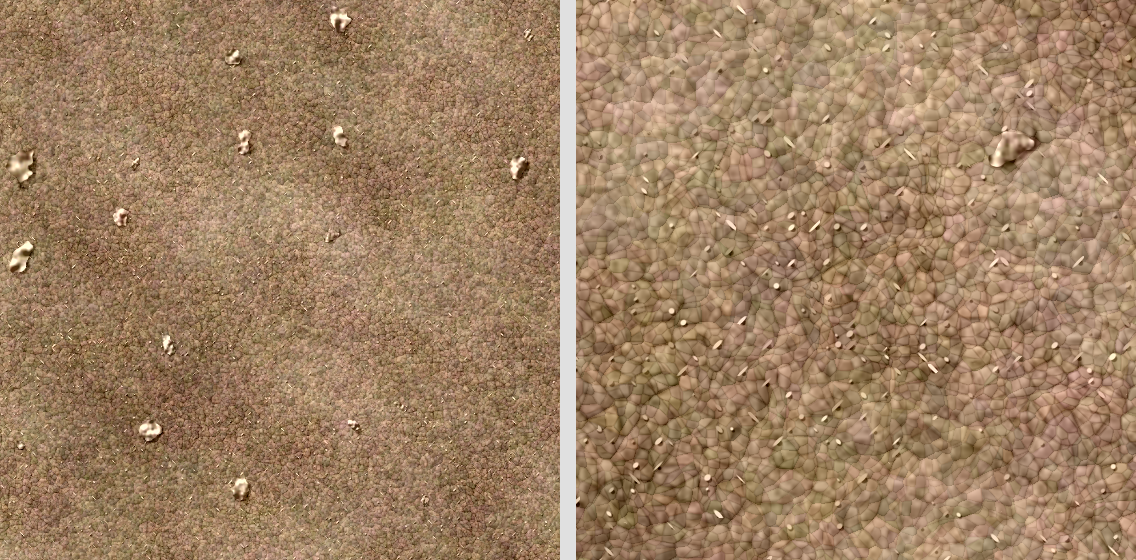
Left, the full canvas; right, a detail of the centre.
This texture is drawn by a WebGL 2 fragment shader. Its source:

```glsl
#version 300 es
precision highp float;
// Dry crumbly soil with hairline cracks, bright grit and a few pale stones.
uniform vec2 u_resolution;
out vec4 fragColor;

const vec3 SOIL = vec3(0.652, 0.532, 0.412);
const vec2 LIGHT = vec2(-0.6, 0.8);      // direction towards the light
const float CRUMB_DENSITY = 76.0;        // cells across the canvas
const float FINE_DENSITY = 160.0;
const float GRAIN_DENSITY = 300.0;
const float GRIT_DENSITY = 140.0;
const float GRIT_SHARE = 0.11;
const float STONE_DENSITY = 6.0;
const float STONE_SHARE = 0.5;
const float PATCH_CONTRAST = 0.25;
const float GRAIN_CONTRAST = 0.23;
const float CRUMB_RELIEF = 0.08;
const float CRACK_DEPTH = 0.09;

struct Crumb { float gap; vec2 offset; vec3 id; };

// Integer hash: three values in 0..1 per cell
vec3 hash3(vec2 cell, int salt) {
    uvec3 v = uvec3(ivec3(ivec2(floor(cell)), salt)) * 1664525u + 1013904223u;
    v.x += v.y * v.z; v.y += v.z * v.x; v.z += v.x * v.y;
    v ^= v >> 16u;
    v.x += v.y * v.z; v.y += v.z * v.x; v.z += v.x * v.y;
    return vec3(v >> 8u) / exp2(24.0);
}

// Smooth noise, three channels centred on zero
vec3 noise3(vec2 p, int salt) {
    vec2 i = floor(p), f = smoothstep(0.0, 1.0, fract(p));
    vec3 bottom = mix(hash3(i, salt), hash3(i + vec2(1, 0), salt), f.x);
    vec3 top = mix(hash3(i + vec2(0, 1), salt), hash3(i + vec2(1, 1), salt), f.x);
    return mix(bottom, top, f.y) - 0.5;
}

vec3 fbm3(vec2 p, int salt) {
    vec3 sum = vec3(0.0);
    float gain = 0.55;
    for (int i = 0; i < 4; i++) {
        sum += gain * noise3(p, salt + i);
        p = mat2(1.6, 1.2, -1.2, 1.6) * p + 7.3;
        gain *= 0.55;
    }
    return sum;
}

// Nearest crumb and the gap to its neighbour
Crumb crumbAt(vec2 p, int salt) {
    Crumb c = Crumb(0.0, vec2(0.0), vec3(0.0));
    vec2 nearest = vec2(9.0), home = vec2(0.0);
    for (int k = 0; k < 9; k++) {
        vec2 cell = floor(p) + vec2(k % 3 - 1, k / 3 - 1);
        vec2 offset = p - cell - hash3(cell, salt).xy;
        float d = length(offset);
        if (d < nearest.x) {
            nearest = vec2(d, nearest.x);
            c.offset = offset;
            home = cell;
        } else nearest.y = min(nearest.y, d);
    }
    c.gap = nearest.y - nearest.x;
    c.id = hash3(home, salt + 1);
    return c;
}

float crumbTone(Crumb c, float crackWidth, float depth) {
    float crack = 1.0 - smoothstep(0.0, crackWidth, c.gap);
    return CRUMB_RELIEF * (dot(c.offset, LIGHT) + c.id.x - 0.5) - depth * crack;
}

// Coverage of a shape with the given edge and softness
float inside(float dist, float edge, float soft) {
    return 1.0 - smoothstep(edge - soft, edge + soft, dist);
}

// Bright angular specks, each with a small shadow
float addGrit(float tone, vec2 uv, float share, float pixel) {
    vec2 p = uv * GRIT_DENSITY;
    vec3 h = hash3(p, 21), s = hash3(p, 22);
    if (h.z > share) return tone;
    vec2 d = fract(p) - mix(vec2(0.35), vec2(0.65), h.xy);
    float radius = mix(0.1, 0.27, s.x), soft = max(0.08, pixel * GRIT_DENSITY * 0.6);
    tone -= 0.25 * inside(length(d + LIGHT * 0.22), radius, soft);
    float speck = inside(length(d + d.yx * (s.z - 0.5) * 1.5), radius, soft);
    return mix(tone, mix(0.05, 0.42, s.y), speck);
}

// Scattered faceted stones with a cast shadow
float addStones(float tone, vec2 uv, float pixel) {
    vec2 p = uv * STONE_DENSITY;
    for (int k = 0; k < 9; k++) {
        vec2 cell = floor(p) + vec2(k % 3 - 1, k / 3 - 1);
        vec3 h = hash3(cell, 31), s = hash3(cell, 32);
        float size = mix(0.07, 0.24, s.y * s.y), angle = 6.2832 * s.x;
        vec2 d = (p - cell - mix(vec2(0.2), vec2(0.8), h.xy)) / size;
        if (h.z > STONE_SHARE || dot(d, d) > 6.0) continue;
        mat2 turn = mat2(cos(angle), -sin(angle), sin(angle), cos(angle));
        vec2 squash = vec2(1.0, mix(0.38, 0.75, s.z)), seed = cell * 17.0 + 50.0;
        float rough = 0.7 * noise3(d * 1.6 + seed, 33).x + 0.35 * noise3(d * 4.0 + seed, 34).x;
        float soft = max(0.06, pixel * STONE_DENSITY / size);
        float body = inside(length(turn * d / squash) + rough, 0.8, soft);
        float shadow = inside(length(turn * (d + LIGHT * 0.22) / squash) + rough, 0.82, 0.2);
        vec2 f = d * 2.6 + seed;
        float facet = noise3(f - LIGHT * 0.3, 35).x - noise3(f + LIGHT * 0.3, 35).x;
        float face = 0.12 + 0.22 * dot(d, LIGHT) + 1.3 * facet + 0.4 * noise3(d * 6.0 + seed, 36).x;
        tone = mix(tone - 0.3 * shadow, clamp(face, -0.35, 0.46), body);
    }
    return tone;
}

void main() {
    vec2 uv = gl_FragCoord.xy / u_resolution.y;
    float pixel = 1.0 / u_resolution.y;
    // Broad damp patches drawn out along a falling diagonal
    float tone = PATCH_CONTRAST * fbm3(vec2(uv.x - uv.y, uv.x + uv.y) * vec2(2.6, 4.4) + 3.0, 1).x;
    // Two sizes of crumbs with uneven cracks, then grain
    vec3 tint = fbm3(uv * 13.0, 6);
    vec2 warped = uv + 0.008 * noise3(uv * 45.0, 11).xy;
    Crumb coarse = crumbAt(warped * CRUMB_DENSITY, 12), fine = crumbAt(warped * FINE_DENSITY, 14);
    float depth = CRACK_DEPTH * (1.0 + 2.0 * tint.x);
    tone += crumbTone(coarse, 0.2, depth) + crumbTone(fine, 0.28, depth * 0.85);
    tone += GRAIN_CONTRAST * noise3(uv * GRAIN_DENSITY, 16).x + 0.08 * noise3(uv * 95.0, 17).x;
    tone = addGrit(tone, uv, GRIT_SHARE * (1.0 + 2.5 * tint.y), pixel);
    tone = addStones(tone, uv, pixel);
    // Faint pink, olive and grey hues
    vec3 hue = 0.045 * tint + 0.03 * (coarse.id - 0.5) + 0.03 * (fine.id - 0.5);
    hue -= dot(hue, vec3(1.0 / 3.0));
    fragColor = vec4(clamp(SOIL + tone + hue, 0.0, 1.0), 1.0);
}
```
